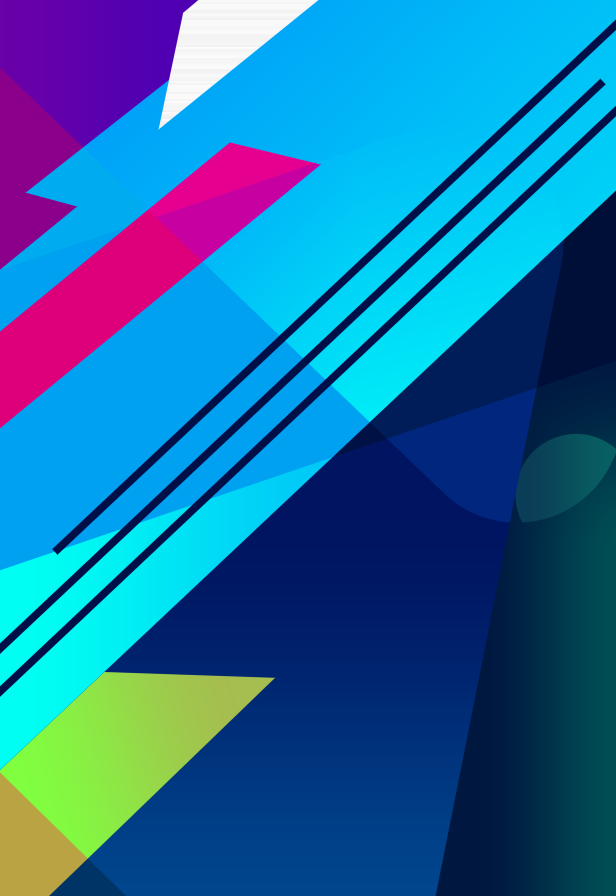
Reproduce this background procedurally as a WebGL 2 fragment shader.

```glsl
#version 300 es
precision highp float;
// Abstract poster: a bright diagonal band over navy, with angular accents.
// Half-planes and rounded corners make the masks; translucent-looking layers
// change the colour wherever the large shapes overlap.
uniform vec2 u_resolution;
out vec4 outColor;

// Signed distance to the line a-b, positive on its left.
float side(vec2 p, vec2 a, vec2 b) {
    vec2 d = normalize(b - a);
    return d.x * (p.y - a.y) - d.y * (p.x - a.x);
}

// Corner of radius r between edges with outward normals n and m.
float roundCorner(vec2 p, vec2 centre, float r, vec2 n, vec2 m) {
    vec2 q = p - centre;
    float k = dot(n, m), h = dot(q, n), g = dot(q, m);
    bool inWedge = g > k * h && h > k * g;
    return r - (inWedge ? length(q) : max(h, g));
}

// Straight bar with square ends.
float bar(vec2 p, vec2 a, vec2 b) {
    vec2 d = normalize(b - a);
    float along = dot(p - a, d);
    return min(0.0043 - abs(side(p, a, b)), min(along, length(b - a) - along));
}

// Antialiased coverage, inside where d is positive.
float fill(float d) {
    float w = 0.7 / u_resolution.y;
    return smoothstep(-w, w, d);
}

float hash(float n) {
    return fract(sin(n * 12.99) * 43758.5);
}

void main() {
    vec2 p = gl_FragCoord.xy / u_resolution.y;

    // Large overlapping shapes shared by all layers.
    float band = side(p, vec2(0.0, 0.1406), vec2(0.685, 0.785));
    float wedge = fill(roundCorner(p, vec2(0.4987, 0.7305), 0.1302,
                                   vec2(-0.322, 0.947), vec2(0.981, -0.195)));
    float tile = fill(roundCorner(p, vec2(0.5768, 0.5339), 0.1172,
                                  vec2(-0.692, -0.722), vec2(0.9, -0.436)));
    float upper = fill(side(p, vec2(0.0, 0.3635), vec2(0.685, 0.5964)));
    float corner = fill(side(p, vec2(0.1406, 0.0), vec2(0.0, 0.138)));

    // Navy field, shaded by the tile and the upper slab.
    vec3 navy = mix(vec3(0.0, 0.28, 0.56), vec3(0.0, 0.08, 0.38), smoothstep(-0.05, 0.43, p.y));
    navy = mix(navy, vec3(0.0, 0.15, 0.49), tile);
    navy = mix(navy, mix(vec3(0.0, 0.07, 0.27), vec3(0.0, 0.115, 0.35), tile), upper);
    navy = mix(navy, vec3(0.0, 0.2, 0.4), corner);

    // Dark right flank with a teal glow at the edge.
    float glow = smoothstep(0.53, 0.7, p.x) * smoothstep(0.62, 0.38, p.y);
    vec3 flank = mix(vec3(0.0, 0.09, 0.25), vec3(0.0, 0.31, 0.33), glow);
    flank = mix(flank, vec3(0.0, 0.06, 0.22), upper);
    float leaf = fill(0.0677 - length(p - vec2(0.643, 0.448))) * tile;
    flank = mix(flank, mix(vec3(0.04, 0.24, 0.34), vec3(0.03, 0.37, 0.38),
                           smoothstep(0.58, 0.685, p.x)), leaf);
    vec3 color = mix(flank, navy, wedge);

    // Lime block with an ochre corner.
    float lime = min(-band, side(p, vec2(0.307, 0.2435), vec2(0.117, 0.25)));
    lime = min(lime, side(p, vec2(0.0547, 0.0), vec2(0.307, 0.2435)));
    vec3 limeColor = mix(vec3(0.5, 1.0, 0.25), vec3(0.65, 0.74, 0.31),
                         smoothstep(0.0, 0.3, p.x + 0.3 * (p.y - 0.14)));
    limeColor = mix(limeColor, vec3(0.73, 0.64, 0.26), corner);
    color = mix(color, limeColor, fill(lime));

    // Bright band: cyan gradients, split by the same shapes.
    vec3 outer = vec3(0.0, 0.82 - 0.42 * band, 0.97);
    vec3 inner = vec3(0.0, 0.93 - 0.8 * band - 0.4 * max(p.x - 0.4, 0.0), 0.97);
    vec3 lit = mix(outer, inner, wedge);
    vec3 shade = mix(vec3(0.0, 0.67, 0.94), vec3(0.0, 0.63, 0.94), wedge);
    vec3 aqua = mix(vec3(0.0, 1.0, 0.95), vec3(0.0, 0.78, 0.97), smoothstep(0.0, 0.4, p.x));
    vec3 cyan = mix(aqua, mix(shade, lit, tile), upper);
    color = mix(color, cyan, fill(band));

    // Purple corner with a notch.
    float notch = min(side(p, vec2(0.086, 0.7695), vec2(0.0286, 0.785)),
                      side(p, vec2(0.0, 0.699), vec2(0.086, 0.7695)));
    float purple = max(notch, side(p, vec2(0.0286, 0.785), vec2(0.302, 1.0)));
    vec3 violet = mix(vec3(0.41, 0.0, 0.66), vec3(0.31, 0.0, 0.7), smoothstep(0.0, 0.2, p.x));
    color = mix(color, mix(vec3(0.54, 0.0, 0.54), violet, tile), fill(purple));

    // Magenta slab.
    float slab = min(side(p, vec2(0.2565, 0.841), vec2(0.0, 0.63)),
                     side(p, vec2(0.358, 0.8164), vec2(0.2565, 0.841)));
    slab = min(slab, side(p, vec2(0.0, 0.522), vec2(0.358, 0.8164)));
    vec3 magenta = mix(vec3(0.9, 0.0, 0.56), vec3(0.78, 0.0, 0.63), wedge);
    color = mix(color, mix(vec3(0.87, 0.0, 0.48), magenta, tile), fill(slab));

    // White shard with faint horizontal grain.
    float shard = min(side(p, vec2(0.2044, 0.9857), vec2(0.177, 0.8555)),
                      side(p, vec2(0.177, 0.8555), vec2(0.3555, 1.0)));
    shard = min(shard, side(p, vec2(0.2214, 1.0), vec2(0.2044, 0.9857)));
    color = mix(color, vec3(0.985 - 0.04 * hash(floor(p.y * 400.0))), fill(shard));

    // Three thin navy bars.
    float bars = max(bar(p, vec2(0.0612, 0.384), vec2(0.72, 1.003)),
                     bar(p, vec2(-0.05, 0.229), vec2(0.673, 0.909)));
    bars = max(bars, bar(p, vec2(-0.05, 0.181), vec2(0.735, 0.921)));
    color = mix(color, vec3(0.0, 0.06, 0.28), fill(bars));

    outColor = vec4(color, 1.0);
}
```
